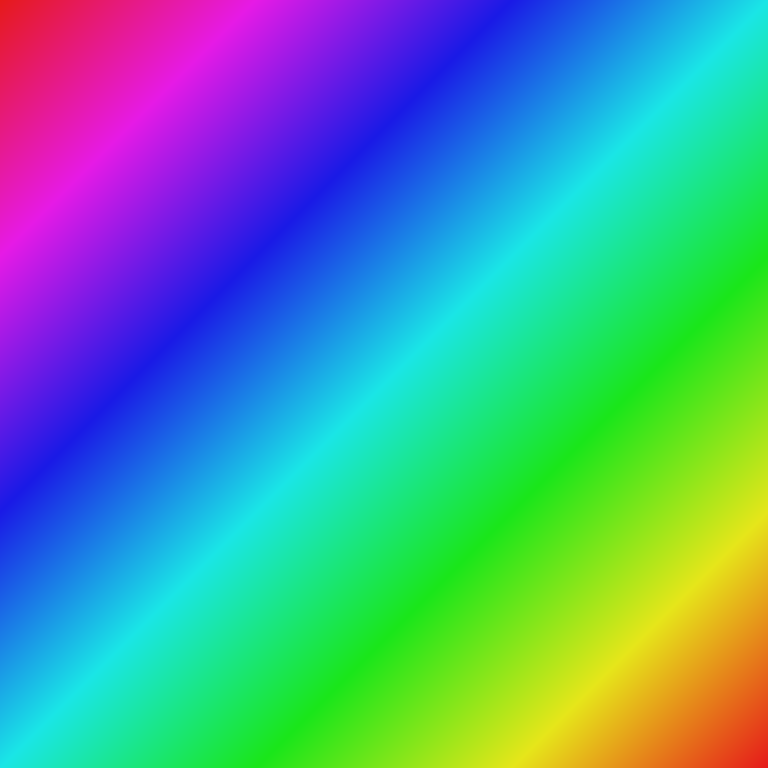
Give the GLSL for this background, as a WebGL 2 fragment shader.

```glsl
#version 300 es
precision highp float;
// Draws a full rainbow sweep running diagonally across the canvas.

uniform vec2 u_resolution;
out vec4 fragColor;

// Piecewise linear hue wheel: red, yellow, green, cyan, blue, magenta, red
vec3 hueToRgb(float hue) {
    vec3 wheel = abs(fract(hue + vec3(0.0, 2.0, 1.0) / 3.0) * 6.0 - 3.0);
    return clamp(wheel - 1.0, 0.0, 1.0);
}

void main() {
    vec2 uv = gl_FragCoord.xy / u_resolution;

    // One turn of the wheel from the lower right to the upper left corner
    float hue = 0.5 * (1.0 - uv.x + uv.y);

    // Soften the pure hues by lifting the darks and lowering the lights
    vec3 color = mix(vec3(0.1), vec3(0.9), hueToRgb(hue));
    fragColor = vec4(color, 1.0);
}
```
